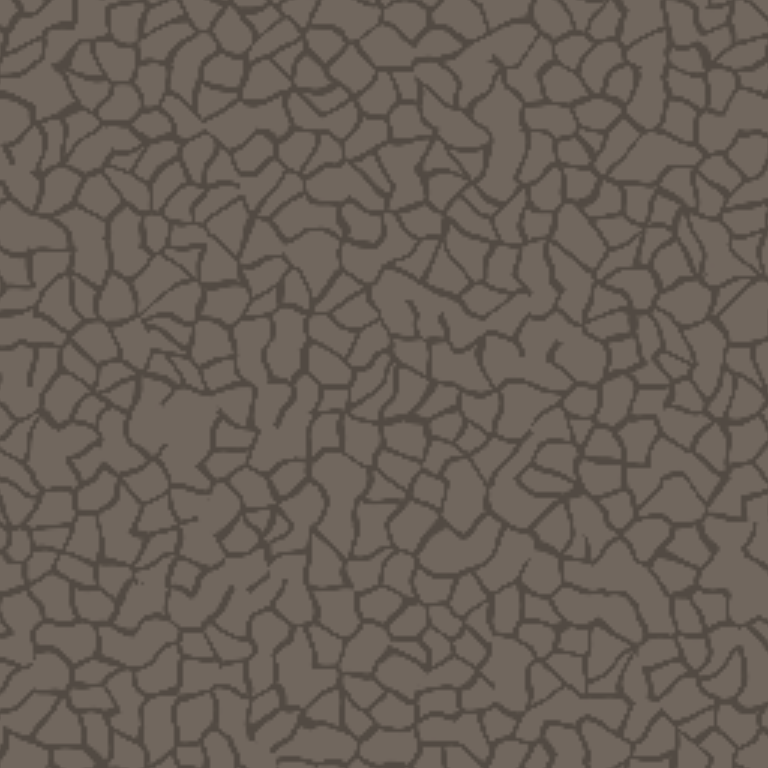
Give the GLSL for this texture, as a three.js fragment shader.

```glsl
// Cracked stone ground: irregular flat pebbles parted by thin dark cracks.
// Cellular noise on a sine-warped plane gives the cracks; some borders are
// dropped to join cells, and a coarse grid gives the edges a soft stair step.
varying vec2 vUv;

const vec3 STONE_COLOR = vec3(0.442, 0.402, 0.368);
const vec3 CRACK_COLOR = vec3(0.322, 0.292, 0.262);
const float CELLS = 22.0;        // cells across the canvas
const float GRID = 256.0;        // coarse grid steps across the canvas
const float CRACK_HALF = 0.083;  // half crack width, in cells
const float JITTER = 0.9;        // scatter of the cell centres
const float JOINED = 0.13;       // share of borders left out

vec2 hash2(vec2 p) {
  vec3 q = fract(vec3(p.xyx) * vec3(0.1031, 0.1030, 0.0973));
  q += dot(q, q.yzx + 33.33);
  return fract((q.xx + q.yz) * q.zy);
}

// Centre of a cell, jittered inside its square
vec2 cellCentre(vec2 cell, float jitter) {
  return cell + 0.5 + jitter * (hash2(cell + 57.0) - 0.5);
}

// Layered sines that bend the straight cell borders
vec2 warp(vec2 p) {
  vec2 broad = sin(p.yx * vec2(1.7, 1.9) + 1.3 * sin(p * 0.83 + vec2(0.4, 2.1)));
  vec2 fine = sin(p.yx * vec2(4.3, 3.9) + 1.6 * sin(p * 2.3 + vec2(1.7, 0.6)));
  return p + 0.16 * broad + 0.085 * fine;
}

// Distance to the nearest border that is not left out
float borderDistance(vec2 p, float jitter, float joined) {
  vec2 base = floor(p);
  vec2 ownCell = base;
  vec2 ownOffset = vec2(0.0);
  float nearest = 8.0;
  for (int y = -1; y <= 1; y++) {
    for (int x = -1; x <= 1; x++) {
      vec2 cell = base + vec2(float(x), float(y));
      vec2 offset = cellCentre(cell, jitter) - p;
      float d = dot(offset, offset);
      if (d < nearest) {
        nearest = d;
        ownCell = cell;
        ownOffset = offset;
      }
    }
  }
  float border = 8.0;
  for (int y = -2; y <= 2; y++) {
    for (int x = -2; x <= 2; x++) {
      vec2 cell = ownCell + vec2(float(x), float(y));
      vec2 offset = cellCentre(cell, jitter) - p;
      vec2 across = offset - ownOffset;
      // The sum of both cells gives the same choice from either side
      bool open = hash2(cell + ownCell + 211.0).x < joined;
      if (dot(across, across) > 0.0001 && !open) {
        float d = dot(0.5 * (ownOffset + offset), normalize(across));
        border = min(border, d);
      }
    }
  }
  return border;
}

// 0 in a crack, 1 on a stone
float stoneMask(vec2 uv, float halfWidth) {
  float d = borderDistance(warp(uv * CELLS + 40.0), JITTER, JOINED);
  return smoothstep(halfWidth - 0.018, halfWidth + 0.018, d);
}

// Mask sampled on the coarse grid and blended between its points
float steppedMask(vec2 uv, float grid) {
  vec2 g = uv * grid - 0.5;
  vec2 corner = floor(g);
  vec2 blend = g - corner;
  float sum = 0.0;
  for (int y = 0; y <= 1; y++) {
    for (int x = 0; x <= 1; x++) {
      vec2 side = vec2(float(x), float(y));
      vec2 weight = mix(1.0 - blend, blend, side);
      sum += weight.x * weight.y * stoneMask((corner + side + 0.5) / grid, CRACK_HALF);
    }
  }
  return sum;
}

void main() {
  float stone = steppedMask(vUv, GRID);
  gl_FragColor = vec4(mix(CRACK_COLOR, STONE_COLOR, stone), 1.0);
}
```
